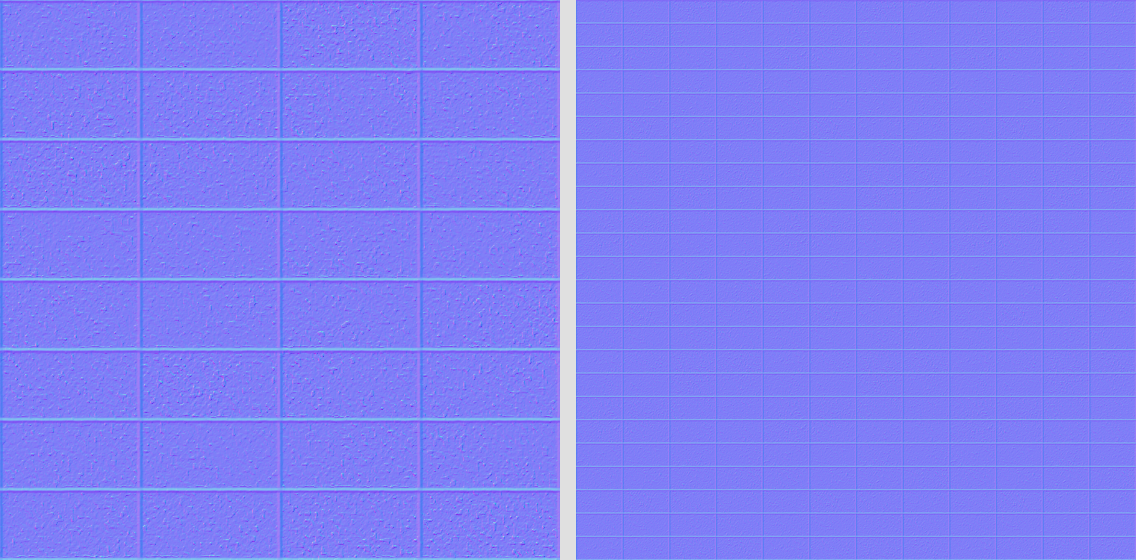
Left, the tile; right, the same tile 3 across and 3 down.
Write a WebGL 2 fragment shader that draws this texture map.

```glsl
#version 300 es
precision highp float;

uniform vec2 u_resolution;
out vec4 outColor;

// Layout, in canvas units
const vec2 BRICKS = vec2(4.0, 8.0);
const float JOINT_HALF = 0.0050;
const float EDGE_SOFT = 0.0019;
const float EDGE_WOBBLE = 0.0007;

// Slopes of the joint walls, as offsets of red and green
const float LEFT_WALL = 0.12;
const float RIGHT_WALL = -0.19;
const float UPPER_WALL = 0.26;
const float LOWER_WALL = -0.17;
const float CHIP_SLOPE = 0.15;

// Plaster grain
const float SAMPLE_STEP = 0.0009;
const float GRAIN_STRENGTH = 0.27;
const float STREAK_STRENGTH = 0.08;
const float SPECKLE_BASE = 0.5;
const float SPECKLE_GAIN = 6.0;
const vec2 FINE_PERIOD = vec2(205.0);
const vec2 GRIT_PERIOD = vec2(370.0);
const vec2 PIT_PERIOD = vec2(170.0);
const vec2 STREAK_PERIOD = vec2(260.0, 70.0);
const vec2 PATCH_PERIOD = vec2(11.0, 13.0);

// Encoded flat normal and its loss of blue on slopes
const vec3 FLAT_COLOR = vec3(0.500, 0.492, 0.970);
const float BLUE_LOSS = 0.62;

float hash(vec2 cell, float seed) {
    uvec2 q = uvec2(ivec2(cell)) * uvec2(1597334673u, 3812015801u);
    uint h = (q.x ^ q.y ^ (uint(seed) * 2654435769u)) * 1597334673u;
    h = (h ^ (h >> 15)) * 2246822519u;
    h ^= h >> 13;
    return float(h >> 8) / 16777216.0;
}

// Value noise that wraps over the unit square
float noise(vec2 uv, vec2 period, float seed) {
    vec2 p = uv * period;
    vec2 cell = floor(p);
    vec2 f = p - cell;
    f = f * f * (3.0 - 2.0 * f);
    vec2 a = mod(cell, period);
    vec2 b = mod(cell + 1.0, period);
    float low = mix(hash(a, seed), hash(vec2(b.x, a.y), seed), f.x);
    float high = mix(hash(vec2(a.x, b.y), seed), hash(b, seed), f.x);
    return mix(low, high, f.y);
}

// Height of the plaster: grain, sparse pits and trowel streaks
float relief(vec2 uv, float streaks) {
    float grain = 0.5 * noise(uv, FINE_PERIOD, 1.0) + 0.4 * noise(uv, GRIT_PERIOD, 2.0);
    float pits = smoothstep(0.66, 0.92, noise(uv, PIT_PERIOD, 3.0));
    float streak = noise(uv, STREAK_PERIOD, 4.0);
    return GRAIN_STRENGTH * (grain - 0.45 * pits) + STREAK_STRENGTH * streaks * streak;
}

// Central differences; steep grains stand out as speckles
vec2 reliefSlope(vec2 uv, float streaks) {
    vec2 e = vec2(SAMPLE_STEP, 0.0);
    float dx = relief(uv + e.xy, streaks) - relief(uv - e.xy, streaks);
    float dy = relief(uv + e.yx, streaks) - relief(uv - e.yx, streaks);
    vec2 slope = vec2(-dx, dy);
    return slope * min(SPECKLE_BASE + SPECKLE_GAIN * length(slope), 1.5);
}

float band(float d, float from, float to, float soft) {
    return smoothstep(from - soft, from + soft, d) * (1.0 - smoothstep(to - soft, to + soft, d));
}

void main() {
    vec2 uv = gl_FragCoord.xy / u_resolution;

    // Signed distance to the nearest joint on each axis
    vec2 joint = (fract(uv * BRICKS + 0.5) - 0.5) / BRICKS;
    vec2 wobble = vec2(noise(uv, vec2(32.0, 110.0), 5.0), noise(uv, vec2(110.0, 32.0), 6.0)) - 0.5;
    vec2 d = joint + EDGE_WOBBLE * wobble;

    // Roughness differs by brick and by patch
    float brickRough = mix(0.82, 1.12, hash(floor(uv * BRICKS), 7.0));
    float patchRough = mix(0.78, 1.18, noise(uv, PATCH_PERIOD, 8.0));
    float streaks = smoothstep(0.5, 0.85, noise(uv, PATCH_PERIOD, 9.0));
    vec2 slope = reliefSlope(uv, streaks) * brickRough * patchRough;

    // Joints are smoother than the plaster
    vec2 inside = 1.0 - smoothstep(vec2(JOINT_HALF - EDGE_SOFT), vec2(JOINT_HALF + EDGE_SOFT), abs(d));
    slope *= 1.0 - 0.65 * max(inside.x, inside.y);

    // Joint walls, weakened where they cross
    vec2 wall;
    wall.x = LEFT_WALL * band(d.x, -JOINT_HALF, -0.0006, EDGE_SOFT)
           + RIGHT_WALL * band(d.x, 0.0006, JOINT_HALF, EDGE_SOFT);
    wall.y = UPPER_WALL * band(d.y, -0.0008, 0.0036, EDGE_SOFT)
           + LOWER_WALL * band(d.y, -JOINT_HALF, -0.0016, EDGE_SOFT);
    slope += wall * (1.0 - vec2(0.75, 0.25) * inside.yx);

    // Rounded brick shoulders
    vec2 shoulder = exp(-abs(d) / 0.004) * (1.0 - inside);
    slope += vec2(-0.04, 0.04) * sign(d) * shoulder;

    // Broken lips along the horizontal joints
    float lip = d.y - 0.0066 - 0.0035 * (noise(uv, vec2(190.0, 96.0), 10.0) - 0.5);
    float broken = smoothstep(0.45, 0.75, noise(uv, vec2(52.0, 16.0), 11.0)) * (1.0 - inside.x);
    slope.y += CHIP_SLOPE * broken * (band(lip, 0.0, 0.0014, 0.0007) - band(lip, -0.0014, 0.0, 0.0007));

    vec3 color = FLAT_COLOR + vec3(slope, -BLUE_LOSS * dot(slope, slope));
    outColor = vec4(clamp(color, 0.0, 1.0), 1.0);
}
```
